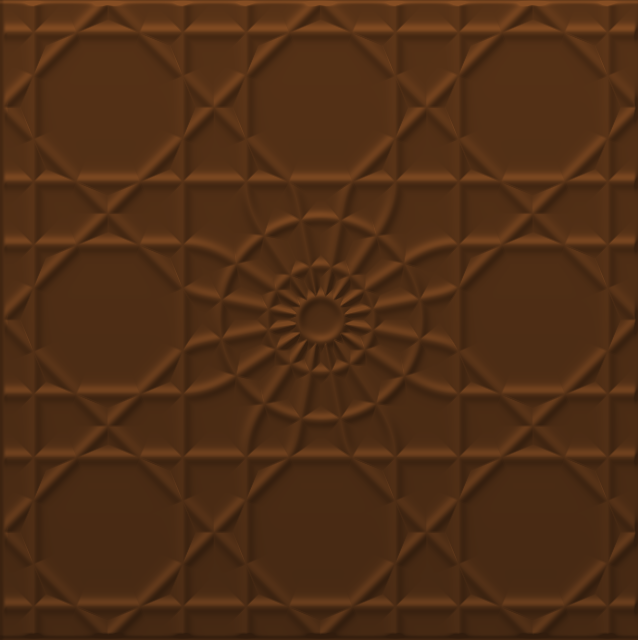
This pattern is drawn by a Shadertoy shader. Its source:

```glsl
// Embossed brown lattice panel with interlaced diamonds and a central rosette.
#define CELL 0.332
#define CENTER_SHIFT vec2(0.0026, 0.0007)
#define LINE_OFFSET 0.351
#define RIDGE_WIDTH 0.029
#define HALO 0.22
#define LIGHT_DIR vec2(-0.32, 0.95)
#define RELIEF 0.0165
#define EDGE_SHADE 0.0055
#define TOP_COLOR vec3(0.336, 0.194, 0.088)
#define BOTTOM_COLOR vec3(0.272, 0.159, 0.075)

const float SQUARE = 1.0 - LINE_OFFSET;

// Rounded ridge with a wide, faint foot.
float ridge(float d, float width) {
    float t = d / width;
    return (1.0 - HALO) * exp(-t * t) + HALO * exp(-0.22 * t * t);
}

// Straight bars and diamonds repeated in every cell.
float lattice(vec2 p) {
    vec2 q = abs(fract(p + 0.5) - 0.5);
    vec2 bars = abs(q - LINE_OFFSET);
    float diamond = abs(q.x + q.y - 0.5) * 0.7071;
    return ridge(min(min(bars.x, bars.y), diamond), RIDGE_WIDTH);
}

// Sixteen rays, folded into one octant, bend outward to join the lattice.
float rays(vec2 p) {
    vec2 q = abs(p);
    if (q.y > q.x) q = q.yx;
    float r = length(p);

    float s = max(q.x - 0.48, 0.0) / (SQUARE - 0.48);
    float lowY = 0.199 * q.x + 0.02 * s * s * s * s;
    float lowSlope = 0.199 + 0.47 * s * s * s;

    float t = max(q.x - 0.402, 0.0);
    float highY = 0.668 * q.x - 1.352 * t * t;
    float highSlope = 0.668 - 2.704 * t;

    float low = abs(q.y - lowY) * inversesqrt(1.0 + lowSlope * lowSlope);
    float high = abs(q.y - highY) * inversesqrt(1.0 + highSlope * highSlope);
    float width = RIDGE_WIDTH * clamp(r * 3.4, 0.4, 1.0);
    return ridge(min(low, high), width) * smoothstep(0.09, 0.12, r);
}

float rosette(vec2 p) {
    float r = length(p);
    float rings = min(abs(r - 0.475), min(abs(r - 0.25), abs(r - 0.106)));
    float frame = SQUARE - max(abs(p.x), abs(p.y));
    float h = max(ridge(rings, RIDGE_WIDTH * 0.9), ridge(frame, RIDGE_WIDTH));
    return max(h, rays(p));
}

float height(vec2 p) {
    float inside = max(abs(p.x), abs(p.y));
    float h = inside < SQUARE ? rosette(p) : lattice(p);
    float rim = smoothstep(1.5, 1.475, inside);
    return h * rim + 0.35 * smoothstep(1.505, 1.485, abs(p.y));
}

void mainImage(out vec4 fragColor, in vec2 fragCoord) {
    vec2 uv = fragCoord / iResolution.xy;
    vec2 p = (fragCoord - 0.5 * iResolution.xy) / iResolution.y;
    p = (p - CENTER_SHIFT) / CELL;

    // Slope of the relief.
    vec2 e = vec2(0.006, 0.0);
    vec2 slope = vec2(height(p + e.xy) - height(p - e.xy),
                      height(p + e.yx) - height(p - e.yx)) / (2.0 * e.x);

    // Lit upper flanks and shaded lower flanks.
    float lit = -dot(slope, LIGHT_DIR) * RELIEF;
    float shade = 1.0 + (lit > 0.0 ? lit * 1.15 : lit * 0.6);
    shade -= EDGE_SHADE * abs(slope.x);
    shade += 0.07 * height(p) - 0.02;
    shade *= mix(0.82, 1.0, smoothstep(1.505, 1.485, abs(p.x)));

    vec3 base = mix(BOTTOM_COLOR, TOP_COLOR, uv.y);
    fragColor = vec4(base * clamp(shade, 0.7, 1.55), 1.0);
}
```
